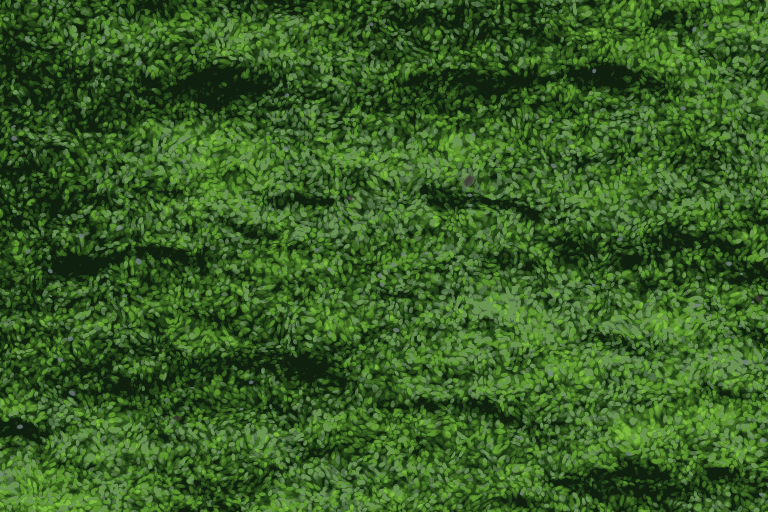
Give the GLSL for this texture, as a WebGL 1 fragment shader.

```glsl
precision highp float;
// Draws a wall of dense green moss: tiny leaves on lumpy cushions with dark ledges.
uniform vec2 u_resolution;

#define FINE_LEAVES 105.0    // leaf cells per canvas height
#define COARSE_LEAVES 56.0
#define CUSHIONS vec2(5.0, 9.0)
#define LEAF_CONTRAST 2.0
#define TUFT_CONTRAST 1.35
#define RELIEF 8.0
#define LEDGE_SHADOW 0.9
#define BROAD_LIGHT 1.7
#define TONE_SHIFT 0.05
#define PALE_SHARE 0.36
#define SPECK_SHARE 0.016

const vec3 SHADOW = vec3(0.06, 0.13, 0.055);
const vec3 DEEP = vec3(0.14, 0.27, 0.09);
const vec3 MOSS = vec3(0.24, 0.41, 0.13);
const vec3 BRIGHT = vec3(0.36, 0.58, 0.18);
const vec3 TIP = vec3(0.49, 0.73, 0.25);
const vec3 PALE_MOSS = vec3(0.32, 0.44, 0.29);
const vec3 PALE_BRIGHT = vec3(0.42, 0.59, 0.32);
const vec3 STONE = vec3(0.48, 0.53, 0.56);
const vec3 BARK = vec3(0.22, 0.17, 0.20);

float hash(vec2 p) {
  vec3 q = fract(p.xyx * 0.1031);
  q += dot(q, q.yzx + 33.33);
  return fract((q.x + q.y) * q.z);
}

float noise(vec2 p) {
  vec2 i = floor(p), f = fract(p);
  f = f * f * (3.0 - 2.0 * f);
  return mix(mix(hash(i), hash(i + vec2(1, 0)), f.x),
             mix(hash(i + vec2(0, 1)), hash(i + vec2(1, 1)), f.x), f.y);
}

float fbm(vec2 p) {
  float sum = 0.0, amp = 0.5;
  for (int i = 0; i < 4; i++) {
    sum += amp * noise(p);
    p = mat2(1.9, 0.5, -0.5, 1.9) * p + 17.3;
    amp *= 0.5;
  }
  return sum;
}

// Brightest overlapping leaf: x = tone, y = its random tint
vec2 leaves(vec2 p, float seed) {
  vec2 cell = floor(p), best = vec2(0.0, 0.5);
  for (int y = -1; y <= 1; y++) {
    for (int x = -1; x <= 1; x++) {
      vec2 id = cell + vec2(x, y);
      vec2 key = id + seed;
      vec2 d = p - id - vec2(hash(key), hash(key + 71.7));
      float angle = 6.2832 * hash(key + 133.1);
      float c = cos(angle), s = sin(angle);
      vec2 q = vec2(c * d.x + s * d.y, c * d.y - s * d.x);
      float mask = 1.0 - smoothstep(0.5, 1.0, length(q / vec2(0.88, 0.54)));
      float tone = mask * (0.22 + 0.78 * hash(key + 211.9) + 0.15 * d.y);
      if (tone > best.x) best = vec2(tone, hash(key + 307.3));
    }
  }
  return best;
}

float cushionHeight(vec2 p) {
  return fbm(p * CUSHIONS + 31.0);
}

// Tone to colour, from crevice to lit leaf tip
vec3 mossColour(float tone) {
  vec3 c = mix(SHADOW, DEEP, smoothstep(-1.7, -0.75, tone));
  c = mix(c, MOSS, smoothstep(-0.75, 0.1, tone));
  c = mix(c, BRIGHT, smoothstep(0.1, 1.0, tone));
  return mix(c, TIP, smoothstep(1.2, 2.4, tone));
}

// Rare round flecks in a jittered grid
float flecks(vec2 p, float share) {
  vec2 id = floor(p);
  vec2 centre = 0.35 + 0.3 * vec2(hash(id + 5.1), hash(id + 47.7));
  float radius = 0.16 + 0.16 * hash(id + 89.3);
  float d = length((fract(p) - centre) * vec2(0.85, 1.1));
  return step(1.0 - share, hash(id + 401.0)) * (1.0 - smoothstep(radius * 0.5, radius, d));
}

void main() {
  vec2 p = gl_FragCoord.xy / u_resolution.y;
  vec2 warp = vec2(noise(p * 24.0), noise(p * 24.0 + 57.0)) - 0.5;
  vec2 q = p + 0.016 * warp;

  // Cushions lit from above, with shadowed undersides
  float slope = cushionHeight(q) - cushionHeight(q + vec2(0.004, 0.02));
  float relief = RELIEF * slope - LEDGE_SHADOW * smoothstep(0.05, 0.16, -slope);
  float broad = noise(p * vec2(2.2, 3.4) + 8.0) - 0.5;

  // Leaves and tufts
  vec2 fine = leaves(q * FINE_LEAVES, 0.0);
  vec2 coarse = leaves(q * COARSE_LEAVES, 500.0);
  float grit = noise(p * 150.0) - 0.5;
  float tone = LEAF_CONTRAST * (fine.x - 0.47) + TUFT_CONTRAST * (coarse.x - 0.47)
             + relief + BROAD_LIGHT * broad + 0.9 * grit + TONE_SHIFT;

  // Pale, dusty leaves among the fresh ones
  vec3 colour = mossColour(tone);
  float dust = 0.6 * fine.y + 0.4 * noise(p * vec2(9.0, 14.0) + 90.0);
  float pale = smoothstep(0.95 - PALE_SHARE, 1.05 - PALE_SHARE, dust + 0.07 * tone);
  vec3 paleColour = mix(PALE_MOSS, PALE_BRIGHT, smoothstep(0.2, 1.0, tone));
  colour = mix(colour, paleColour, pale * smoothstep(-0.7, 0.1, tone));

  // Bare stone flecks and bark
  float bare = smoothstep(0.45, 0.75, noise(p * vec2(5.0, 6.0) + 140.0));
  colour = mix(colour, STONE, 0.75 * flecks(q * 46.0, SPECK_SHARE * (0.4 + 3.0 * bare)));
  colour = mix(colour, BARK, 0.7 * flecks(q * 30.0 + 200.0, 0.25 * SPECK_SHARE));
  gl_FragColor = vec4(colour, 1.0);
}
```
